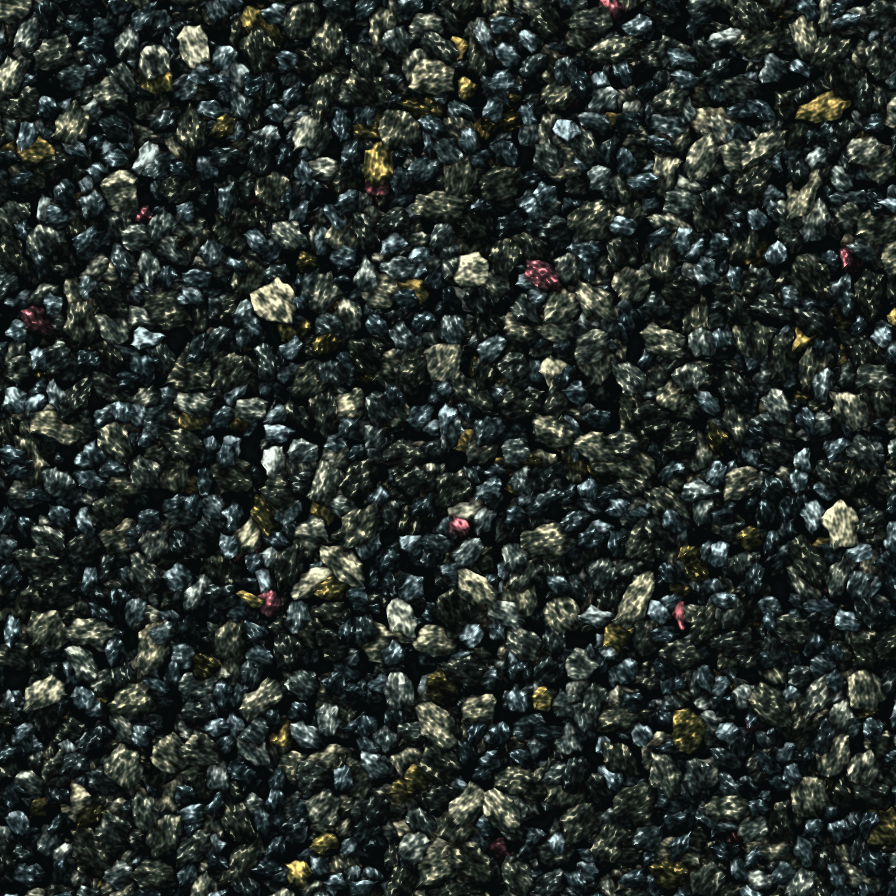
This texture is drawn by a Shadertoy shader. Its source:

```glsl
// Wet, crushed dark green gravel: angular grains piled in overlapping layers.

const int   LAYERS       = 4;
const int   SIDES        = 7;
const float GRID         = 25.0;   // grain cells across the canvas
const float JITTER       = 0.85;
const vec2  RADIUS_RANGE = vec2(0.30, 0.60);
const float BASE_TONE    = 0.185;
const float TONE_SPREAD  = 1.5;
const float FACET_LIGHT  = 0.75;
const float GLINT        = 0.5;
const float SHADOW_WIDTH = 0.20;
const float SHADOW_FLOOR = 0.42;
const vec2  LIGHT_DIR    = vec2(-0.45, 0.89);

const vec3 GAP_COLOR   = vec3(0.035, 0.050, 0.052);
const vec3 DARK_TINT   = vec3(0.74, 1.00, 0.99);
const vec3 BRIGHT_TINT = vec3(0.95, 1.00, 0.95);
const vec3 TEAL_TINT   = vec3(0.92, 1.00, 1.07);
const vec3 OLIVE_TINT  = vec3(1.07, 1.00, 0.86);
const vec3 OCHRE_TINT  = vec3(1.20, 1.00, 0.62);
const vec3 MAROON_TINT = vec3(1.45, 0.80, 0.88);

const float TAU = 6.2831853;

vec4 hash4(vec2 p) {
    vec4 q = fract(p.xyxy * vec4(0.1031, 0.1030, 0.0973, 0.1099));
    q += dot(q, q.wzxy + 33.33);
    return fract((q.xxyz + q.yzzw) * q.zywx);
}

float gradientNoise(vec2 p) {
    vec2 cell = floor(p), f = fract(p);
    vec2 u = f * f * f * (f * (f * 6.0 - 15.0) + 10.0);
    vec4 corner;
    for (int i = 0; i < 4; i++) {
        vec2 o = vec2(i & 1, i >> 1);
        float a = TAU * hash4(cell + o).x;
        corner[i] = dot(vec2(cos(a), sin(a)), f - o);
    }
    return 1.4 * mix(mix(corner.x, corner.y, u.x), mix(corner.z, corner.w, u.x), u.y);
}

mat2 rotation(float a) {
    return mat2(cos(a), sin(a), -sin(a), cos(a));
}

// Irregular polygon: signed distance in x, normal of the nearest side in yz
vec3 crushedStone(vec2 p, float radius, vec2 seed) {
    vec3 side = vec3(-9.0, 0.0, 0.0);
    for (int i = 0; i < SIDES; i++) {
        vec4 h = hash4(seed + float(i) * 7.31);
        float a = (float(i) + 0.8 * h.x) * TAU / float(SIDES);
        vec2 n = vec2(cos(a), sin(a));
        float d = dot(p, n) - radius * mix(0.72, 1.08, h.y);
        if (d > side.x) side = vec3(d, n);
    }
    return side;
}

vec3 stoneColor(vec2 uv, vec3 side, mat2 turn, vec4 trait, vec4 mineral) {
    // Facets: a tilted flat top and bevelled sides
    float bevel = smoothstep(-0.26, -0.10, side.x);
    vec2 tilt = mix((trait.zw - 0.5) * 1.2, turn * side.yz, bevel);

    // Mineral mottling, drawn out along the grain
    vec2 q = (uv * turn) * vec2(0.75, 1.15) + trait.xy * 40.0;
    float broad  = gradientNoise(q * 65.0);
    float medium = gradientNoise(q * 140.0 + 17.0);
    float fine   = gradientNoise(q * 260.0 + 53.0);
    float mottle = 1.0 * broad + 1.0 * medium + 0.8 * fine;

    float pale = step(0.94, mineral.y);
    float tone = (mineral.x - 0.5) * TONE_SPREAD + 0.8 * pale
               + FACET_LIGHT * dot(tilt, LIGHT_DIR) + mottle;
    float lum = BASE_TONE * exp(tone);

    // Wet sparkle gathers in patches
    float patchMask = smoothstep(-0.05, 0.40, broad + 0.5 * dot(tilt, LIGHT_DIR));
    lum += GLINT * patchMask * smoothstep(0.22, 0.60, fine + 0.35 * medium);
    lum *= mix(1.0, 0.62, smoothstep(-0.07, 0.0, side.x));
    lum = lum / (1.0 + 0.22 * lum * lum);

    vec3 hue = mix(TEAL_TINT, OLIVE_TINT, smoothstep(0.3, 1.0, mineral.z));
    hue = mix(hue, OCHRE_TINT, step(0.965, mineral.w));
    hue = mix(hue, MAROON_TINT, step(mineral.w, 0.008));
    return lum * hue * mix(DARK_TINT, BRIGHT_TINT, smoothstep(0.05, 0.6, lum));
}

void mainImage(out vec4 fragColor, in vec2 fragCoord) {
    vec2 uv = fragCoord / iResolution.y;
    float aa = GRID / iResolution.y;
    vec2 rough = 0.09 * vec2(gradientNoise(uv * 75.0), gradientNoise(uv * 75.0 + 31.0));
    vec3 color = GAP_COLOR;

    // Paint grains from the bottom layer up, each shading what lies below
    for (int layer = 0; layer < LAYERS; layer++) {
        vec2 shift = vec2(0.37, 0.61) * float(layer);
        vec2 p = uv * GRID + shift;
        vec2 home = floor(p);
        for (int k = 0; k < 9; k++) {
            vec2 cell = home + vec2(k % 3, k / 3) - 1.0;
            vec2 seed = cell + 91.0 * float(layer + 1);
            vec4 trait = hash4(seed);
            vec4 mineral = hash4(seed + 423.7);
            vec2 center = cell + 0.5 + JITTER * (trait.xy - 0.5);
            mat2 turn = rotation(TAU * trait.z);
            float stretch = mix(1.0, 1.4, trait.w);
            vec2 local = ((p - center + rough) * turn) * vec2(1.0 / stretch, stretch * 0.9);
            float radius = mix(RADIUS_RANGE.x, RADIUS_RANGE.y, mineral.z * mineral.z);
            vec3 side = crushedStone(local, radius, seed + 211.3);
            if (side.x > SHADOW_WIDTH) continue;
            color *= mix(SHADOW_FLOOR, 1.0, smoothstep(-0.02, SHADOW_WIDTH, side.x));
            if (side.x < aa) {
                vec3 stone = stoneColor(uv, side, turn, trait, mineral);
                color = mix(stone, color, smoothstep(-aa, aa, side.x));
            }
        }
    }
    color = max(color, GAP_COLOR * 0.7);
    fragColor = vec4(clamp(color, 0.0, 1.0), 1.0);
}
```
